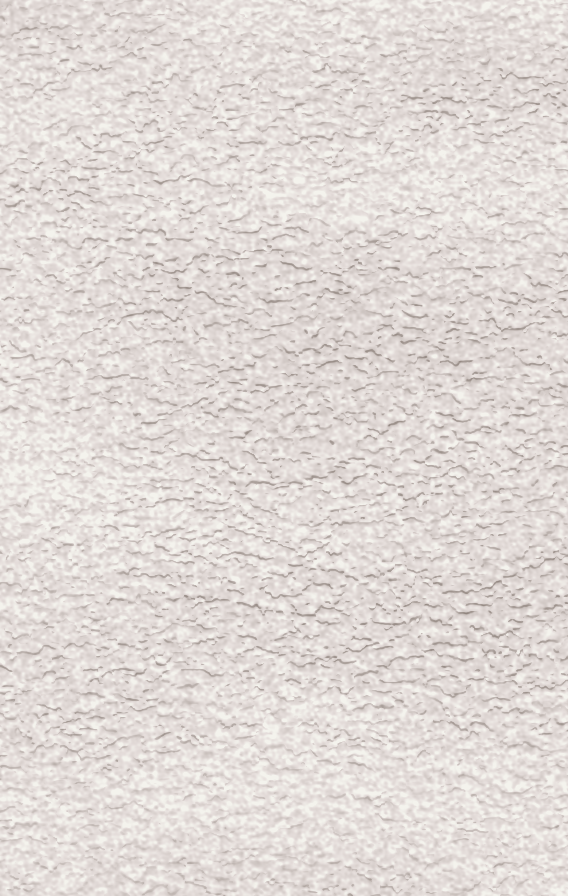
Write a Shadertoy shader that draws this texture.

```glsl
// Pale, warm grey shag rug: crumbly pile grain with short dark horizontal partings.

#define SHADOW vec3(0.68, 0.64, 0.62)
#define PILE vec3(0.90, 0.87, 0.86)
#define TIP vec3(0.94, 0.93, 0.91)
#define BASE_TONE 0.899
#define GRAIN_SCALE vec2(230.0, 270.0)
#define TUFT_SCALE vec2(72.0, 122.0)
#define GRAIN_AMOUNT 0.145
#define RELIEF_AMOUNT 0.13
#define BROAD_AMOUNT 0.10
#define PARTING_DEPTH 0.165
#define PARTING_WIDTH 0.0012

float hash(vec2 p) {
    return fract(sin(dot(p, vec2(127.1, 311.7))) * 43758.5);
}

float noise(vec2 p) {
    vec2 cell = floor(p);
    vec2 f = fract(p);
    f = f * f * (3.0 - 2.0 * f);
    float low = mix(hash(cell), hash(cell + vec2(1.0, 0.0)), f.x);
    float high = mix(hash(cell + vec2(0.0, 1.0)), hash(cell + 1.0), f.x);
    return mix(low, high, f.y);
}

float fbm(vec2 p) {
    float sum = 0.0;
    float weight = 0.5;
    for (int i = 0; i < 4; i++) {
        sum += weight * noise(p);
        p = mat2(1.9, 0.15, -0.15, 1.9) * p + 17.3;
        weight *= 0.5;
    }
    return sum / 0.9375;
}

// Height of the pile: wide tufts, smaller clumps and crumbs of yarn.
float tuftHeight(vec2 p) {
    return 0.46 * noise(p * TUFT_SCALE)
         + 0.32 * noise(p * TUFT_SCALE * 1.73 + 41.7)
         + 0.22 * noise(p * GRAIN_SCALE + 13.9);
}

// Dark gaps under the tufts, where the pile rises upward, in a soft shadow.
float partings(vec2 p, float density) {
    float e = 0.0012;
    float h = tuftHeight(p);
    vec2 slope = vec2(tuftHeight(p + vec2(e, 0.0)) - h,
                      tuftHeight(p + vec2(0.0, e)) - h) / e;
    float gap = abs(h - 0.49) / max(length(slope), 32.0);
    float core = 1.0 - smoothstep(0.2 * PARTING_WIDTH, 1.7 * PARTING_WIDTH, gap);
    float halo = 1.0 - smoothstep(0.0, 3.2 * PARTING_WIDTH, gap);
    float facing = smoothstep(4.0, 38.0, slope.y);
    float patches = noise(p * vec2(40.0, 64.0) + 7.9);
    float depth = smoothstep(0.95, 0.1, patches + 0.4 - 0.6 * density);
    return facing * (core * depth + 0.3 * halo * mix(0.4, 1.0, density));
}

vec3 pileColor(float tone) {
    vec3 shaded = mix(SHADOW, PILE, (tone - SHADOW.r) / (PILE.r - SHADOW.r));
    vec3 lit = mix(PILE, TIP, min((tone - PILE.r) / (TIP.r - PILE.r), 1.4));
    return tone < PILE.r ? shaded : lit;
}

void mainImage(out vec4 fragColor, in vec2 fragCoord) {
    vec2 uv = fragCoord / iResolution.xy;
    vec2 p = fragCoord / iResolution.y;

    // Gentle wander keeps the rows of tufts from lining up.
    vec2 bend = vec2(fbm(p * 24.0 + 3.1), fbm(p * vec2(22.0, 26.0) + 9.4)) - 0.5;
    vec2 q = p + bend * vec2(0.014, 0.012);

    // Brushed bands and soft blotches across the whole rug.
    float bands = fbm(p * vec2(2.4, 9.0) + 23.0) - 0.5;
    float blotches = fbm(p * vec2(4.0, 5.0) + 51.0) - 0.5;
    float broad = 0.65 * bands + 0.5 * blotches;

    // Partings fade a little toward the ends and the left side.
    float inside = smoothstep(-0.1, 0.25, uv.y) * smoothstep(1.08, 0.84, uv.y);
    inside *= mix(0.65, 1.0, smoothstep(0.0, 0.35, uv.x));
    float density = clamp(0.25 + 0.55 * inside - 1.2 * bands, 0.0, 1.0);

    // Fine fibres, on a straight and a tilted grid, and top-lit tufts.
    vec2 tilted = mat2(0.87, 0.5, -0.5, 0.87) * p;
    float grain = 0.6 * (noise(p * GRAIN_SCALE) + noise(tilted * GRAIN_SCALE + 5.3) - 1.0);
    float relief = tuftHeight(q) - tuftHeight(q + vec2(0.0, 0.003));

    float tone = BASE_TONE + BROAD_AMOUNT * broad;
    tone += GRAIN_AMOUNT * grain + RELIEF_AMOUNT * relief;
    tone -= PARTING_DEPTH * partings(q, density) * mix(0.5, 1.0, density);

    fragColor = vec4(clamp(pileColor(tone), 0.0, 1.0), 1.0);
}
```
